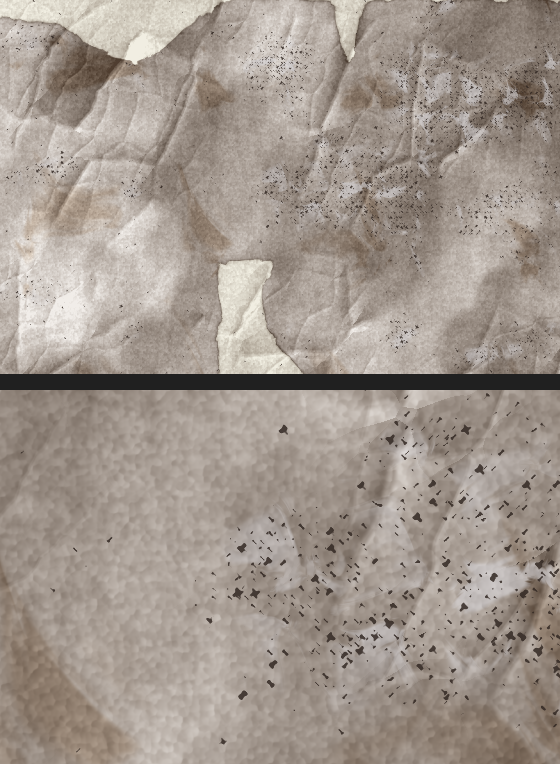
Top, the full canvas; bottom, a detail of the centre.
Give the GLSL for this texture, as a Shadertoy shader.

```glsl
// Old crumpled paper with water stains, pale patches ringed by tide lines, and mould.
// Cellular facets give the folds and grain, layered sines give the stains,
// and a scalar tone is mapped through a brown-to-cream ramp.

const vec2 LIGHT = vec2(-0.89, 0.45);
const vec3 DARK_BROWN = vec3(0.42, 0.37, 0.33);
const vec3 PALE_PAPER = vec3(0.89, 0.87, 0.85);
const vec3 MOULD = vec3(0.20, 0.16, 0.14);
const vec3 BLEACH = vec3(0.82, 0.81, 0.82);

vec2 hash2(vec2 p) {
    vec3 q = fract(p.xyx * vec3(0.1031, 0.1030, 0.0973));
    q += dot(q, q.yzx + 33.33);
    return fract((q.xx + q.yz) * q.zy);
}

mat2 rotation(float angle) {
    float c = cos(angle), s = sin(angle);
    return mat2(c, s, -s, c);
}

// Layered, warped sines: soft irregular clouds around zero.
float clouds(vec2 p, int octaves) {
    float sum = 0.0, amplitude = 0.5;
    mat2 turn = rotation(0.9);
    for (int i = 0; i < octaves; i++) {
        p = turn * p + 0.65 * sin(p.yx * 1.2 + float(i) * 1.7);
        sum += amplitude * sin(p.x) * sin(p.y + 0.8);
        amplitude *= 0.58;
        p *= 1.85;
    }
    return sum;
}

// Cellular planes with random shade; creases are lit on one side only.
float facets(vec2 p, float sharpness, float crease) {
    vec2 cell = floor(p), a = vec2(9.0), b = vec2(9.0);
    float sum = 0.0, weight = 1e-9;
    for (int y = -1; y <= 1; y++)
    for (int x = -1; x <= 1; x++) {
        vec2 id = cell + vec2(x, y);
        vec2 h = hash2(id);
        vec2 offset = id + 0.1 + 0.8 * h - p;
        float d = dot(offset, offset);
        float w = exp(-sharpness * d);
        sum += w * (fract(h.x * 7.0 + h.y * 13.0) - 0.5 + 0.4 * dot(offset, LIGHT));
        weight += w;
        if (d < dot(a, a)) { b = a; a = offset; }
        else if (d < dot(b, b)) b = offset;
    }
    vec2 across = normalize(b - a);
    float edge = dot(0.5 * (a + b), across);
    float lit = dot(across, LIGHT) * exp(-9.0 * edge) * smoothstep(0.0, 0.025, edge);
    return sum / weight + crease * lit;
}

// Scattered round dots, one per grid cell where the density allows.
float specks(vec2 p, float scale, float density, float pixel) {
    vec2 g = p * scale, id = floor(g);
    vec2 h = hash2(id + scale), k = hash2(id + 57.0);
    float radius = mix(0.09, 0.29, k.x * k.x);
    float d = length(g - id - 0.3 - 0.4 * h) - radius;
    float soft = pixel * scale * 0.7;
    return (1.0 - smoothstep(-soft, soft, d)) * step(k.y, density);
}

float bump(float x, float centre, float width) {
    float t = (x - centre) / width;
    return exp(-t * t);
}

float blob(vec2 p, vec2 centre, vec2 size) {
    vec2 t = (p - centre) / size;
    return exp(-dot(t, t));
}

// Signed distances to the unstained patches, negative inside.
float topDepth(float x) {
    return 0.155 * bump(x, 0.36, 0.16) + 0.17 * bump(x, 0.935, 0.03)
         + 0.05 * (1.0 - smoothstep(0.0, 0.6, x)) - 0.004;
}

float topPatch(vec2 p) {
    float slope = (topDepth(p.x + 0.004) - topDepth(p.x - 0.004)) / 0.008;
    return (1.0 - topDepth(p.x) - p.y) / sqrt(1.0 + slope * slope);
}

float bottomPatch(vec2 p) {
    float flare = max(1.0 - p.y / 0.2, 0.0);
    float right = 0.70 + 0.03 * smoothstep(0.18, 0.3, p.y) + 0.12 * flare * flare;
    return max(max(0.585 - p.x, p.x - right), p.y - 0.30);
}

void mainImage(out vec4 fragColor, in vec2 fragCoord) {
    float pixel = 1.0 / iResolution.y;
    vec2 p = fragCoord * pixel;
    float mottle = clouds(p * 38.0 + 4.0, 4);
    float stain = clouds(p * 5.0 + 2.3, 6);

    // Folds, slightly stretched along a steep diagonal
    vec2 bent = p + 0.025 * vec2(clouds(p * 9.0, 4), clouds(p * 9.0 + 7.0, 4));
    vec2 folded = rotation(0.35) * bent * vec2(1.35, 0.9);
    float gate = smoothstep(-0.25, 0.35, clouds(p * 6.0 + 11.0, 3));
    float folds = 0.40 * facets(folded * 3.6 + 3.0, 9.0, 1.1 * gate)
                + 0.25 * facets(folded * 8.0 + 19.0, 8.0, 0.9 * gate);
    float grain = 0.20 * facets(p * 210.0, 5.0, 0.0) + 0.07 * clouds(p * 150.0, 3);

    // Overall staining, heavier on the right
    float age = smoothstep(0.75, 1.3, p.x);
    float rust = smoothstep(0.25, 0.6, clouds(p * 11.0 + 31.0, 5));
    float tone = 0.65 + 0.36 * stain + folds + 0.09 * mottle - 0.15 * age - 0.24 * rust;

    // Pale patches with dark tide lines
    float wobble = 0.016 * clouds(p * 28.0 + 5.0, 5);
    float d = min(topPatch(p), bottomPatch(p)) + wobble;
    float inside = 1.0 - smoothstep(-0.003, 0.003, d);
    float tide = exp(-abs(d) / 0.0028) * (0.65 + 0.5 * stain);
    tone -= 0.20 * exp(-max(d, 0.0) / 0.045);
    tone = mix(tone, 0.95 + 0.8 * folds, inside) + grain - 0.75 * tide;

    // Tone to colour
    float t = clamp(tone, -0.25, 1.12);
    vec3 color = mix(DARK_BROWN, PALE_PAPER, t);
    color -= max(t * (1.0 - t), 0.0) * vec3(0.0, 0.03, 0.05);
    color *= mix(vec3(1.0), vec3(1.02, 0.98, 0.93), rust * (1.0 - inside));
    color *= mix(vec3(1.0), vec3(1.0, 1.005, 0.97), inside);

    // Mould colonies: bleached flecks under dark specks
    float colony = blob(p, vec2(0.92, 0.50), vec2(0.16, 0.17))
                 + 0.7 * blob(p, vec2(0.74, 0.84), vec2(0.13, 0.07))
                 + 0.7 * blob(p, vec2(1.25, 0.72), vec2(0.20, 0.20)) + 0.25 * age;
    colony = smoothstep(0.22, 0.95, colony + 0.9 * clouds(p * 13.0 + 17.0, 5));
    colony *= 1.0 - inside;
    float flecks = smoothstep(0.02, 0.4, clouds(p * 45.0 + 23.0, 5)) * colony;
    color = mix(color, BLEACH + 0.3 * grain, 0.65 * flecks);
    vec2 ragged = p + 0.0012 * sin(p.yx * 900.0);
    float dots = max(specks(ragged, 75.0, 0.45 * colony, pixel),
                     specks(ragged, 140.0, 0.42 * colony + 0.006, pixel));
    color = mix(color, MOULD, 0.85 * dots);

    fragColor = vec4(clamp(color, 0.0, 1.0), 1.0);
}
```
